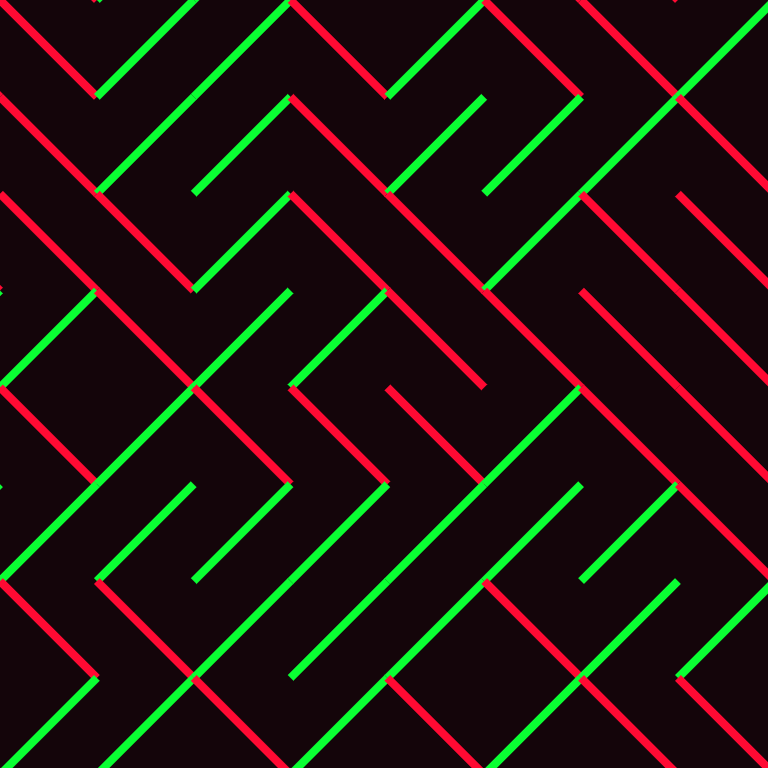
This pattern is drawn by a WebGL 2 fragment shader. Its source:

```glsl
#version 300 es
precision highp float;

uniform vec2 u_resolution;
out vec4 fragColor;

const float CELL_SIZE = 0.1261;
const float LINE_WIDTH = 0.0106;
const float GREEN_CHANCE = 0.52;
const float SEED = 17.0;
const vec3 BACKGROUND = vec3(0.08, 0.02, 0.04);
const vec3 RED = vec3(1.0, 0.04, 0.20);
const vec3 GREEN = vec3(0.04, 1.0, 0.20);

float hash(vec2 cell) {
    vec3 p = fract(vec3(cell.xyx + SEED) * vec3(0.1031, 0.1030, 0.0973));
    p += dot(p, p.yzx + 33.33);
    return fract((p.x + p.y) * p.z);
}

// Signed distance to a square-ended stroke across one cell, centred at zero
float strokeDistance(vec2 p, vec2 direction) {
    float along = abs(dot(p, direction));
    float across = abs(dot(p, vec2(-direction.y, direction.x)));
    return max(along - CELL_SIZE * sqrt(0.5), across - 0.5 * LINE_WIDTH);
}

void main() {
    float pixel = 1.0 / u_resolution.y;
    vec2 position = gl_FragCoord.xy * pixel;
    position.y = 1.0 - position.y; // rows are counted from the top edge

    vec2 home = floor(position / CELL_SIZE);
    vec3 color = BACKGROUND;

    // Stroke ends spill over cell corners, so neighbours are painted too
    for (int row = -1; row <= 1; row++) {
        for (int column = -1; column <= 1; column++) {
            vec2 cell = home + vec2(column, row);
            vec2 local = position - (cell + 0.5) * CELL_SIZE;
            bool rising = hash(cell) < GREEN_CHANCE;
            vec2 direction = normalize(vec2(1.0, rising ? -1.0 : 1.0));
            float coverage = clamp(0.5 - strokeDistance(local, direction) / pixel, 0.0, 1.0);
            color = mix(color, rising ? GREEN : RED, coverage);
        }
    }

    fragColor = vec4(color, 1.0);
}
```
